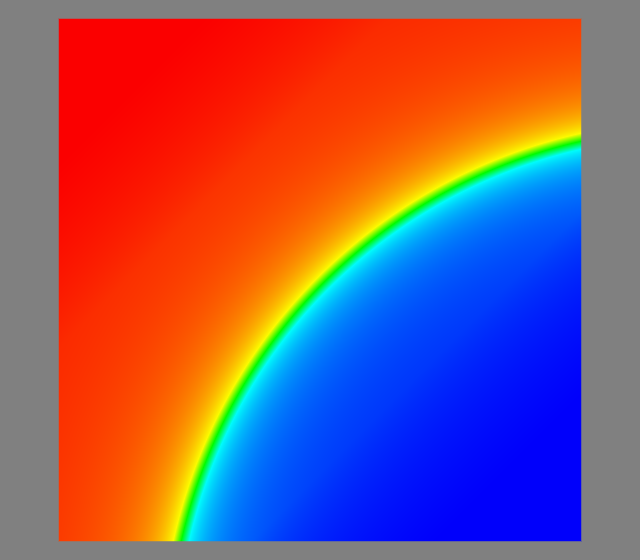
A WebGL 1 fragment shader for this background:

```glsl
precision highp float;
// A square heat-map panel on a grey ground: a circular front splits a hot
// region from a cold one. Signed distance to the front drives a rainbow ramp
// that changes fast at the front and fades to pure red and blue in the corners.

uniform vec2 u_resolution;

#define PANEL_HALF 0.4665     // half side of the panel, in canvas heights
#define FRONT_CENTER vec2(1.22, -0.22)
#define FRONT_RADIUS 1.0098
#define CORE_WIDTH 0.015      // distance from green to yellow or cyan
#define FALLOFF 15.0          // how fast green decays away from the core
#define CORNER_START 0.37     // diagonal offset where the corner fade begins
#define CORNER_END 0.72       // diagonal offset of the pure corner colours
#define PEAK 0.985            // brightest channel value
#define GROUND vec3(0.502)

// Rainbow ramp: hot for positive distance, cold for negative distance.
vec3 heatColor(float dist, float cornerFade) {
  float red = clamp(dist / CORE_WIDTH, 0.0, 1.0);
  float blue = clamp(-dist / CORE_WIDTH, 0.0, 1.0);
  float tail = max(abs(dist) - CORE_WIDTH, 0.0);
  float green = cornerFade / (1.0 + FALLOFF * tail);
  return PEAK * vec3(red, green, blue);
}

// Antialiased coverage of a centred square.
float squareMask(vec2 p, float halfSide, float pixel) {
  vec2 q = abs(p) - halfSide;
  return clamp(0.5 - max(q.x, q.y) / pixel, 0.0, 1.0);
}

void main() {
  float pixel = 1.0 / u_resolution.y;
  vec2 centered = (gl_FragCoord.xy - 0.5 * u_resolution) * pixel;

  // Panel coordinates run from 0 to 1 across the square.
  vec2 p = centered / (2.0 * PANEL_HALF) + 0.5;

  // Distance to the front, and straight diagonal fades in two corners.
  float dist = length(p - FRONT_CENTER) - FRONT_RADIUS;
  float diagonal = abs(p.x - p.y);
  float fade = clamp((CORNER_END - diagonal) / (CORNER_END - CORNER_START), 0.0, 1.0);

  vec3 panel = heatColor(dist, fade);
  float mask = squareMask(centered, PANEL_HALF, pixel);
  gl_FragColor = vec4(mix(GROUND, panel, mask), 1.0);
}
```
